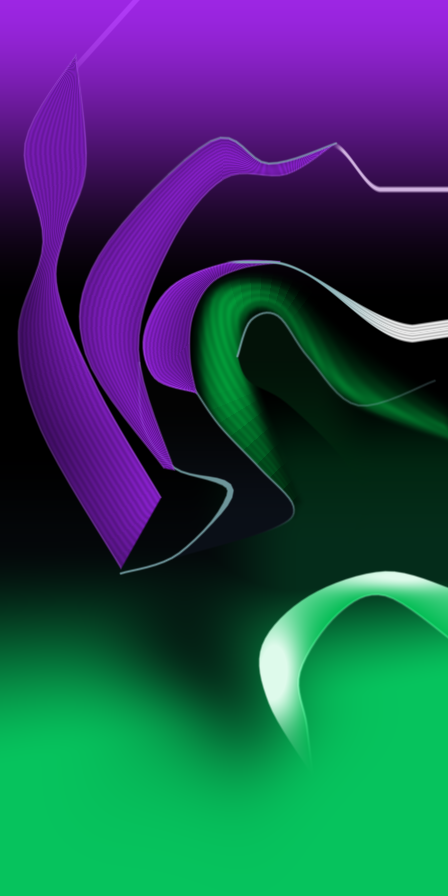
Reproduce this background procedurally as a WebGL 2 fragment shader.

```glsl
#version 300 es
precision highp float;
// Purple silk ribbons and glowing green folds over a violet, black and emerald gradient.
uniform vec2 u_resolution;
out vec4 fragColor;

// inner: signed depth, u: across, t: along, a and b: distance to each edge
struct Ribbon { float inner, u, t, a, b; };

float segment(vec2 p, vec2 a, vec2 b) {
  vec2 d = b - a;
  return length(p - a - d * clamp(dot(p - a, d) / (dot(d, d) + 1e-5), 0., 1.));
}

// Flips sign where a ray to the right meets the segment
float crossing(vec2 p, vec2 a, vec2 b) {
  if ((a.y > p.y) == (b.y > p.y)) return 1.;
  return p.x < a.x + (p.y - a.y) / (b.y - a.y) * (b.x - a.x) ? -1. : 1.;
}

// Cloth between two Catmull-Rom edges; each knot holds both edges
Ribbon ribbon(vec2 p, vec4 k[6]) {
  float a = 1e3, b = 1e3, t = 0.;
  float side = crossing(p, k[0].xy, k[0].zw) * crossing(p, k[5].xy, k[5].zw);
  float caps = min(segment(p, k[0].xy, k[0].zw), segment(p, k[5].xy, k[5].zw));
  vec4 last = k[0];
  for (int i = 0; i < 40; i++) {
    int n = i / 8;
    float s = float(i % 8 + 1) / 8.;
    vec4 e = k[max(n - 1, 0)], f = k[n], g = k[n + 1], h = k[min(n + 2, 5)];
    vec4 q = f + .5 * s * (g - e + s * (2. * e - 5. * f + 4. * g - h + s * (3. * (f - g) + h - e)));
    float d = segment(p, last.xy, q.xy);
    if (d < a) { a = d; t = float(i + 1) / 40.; }
    b = min(b, segment(p, last.zw, q.zw));
    side *= crossing(p, last.xy, q.xy) * crossing(p, last.zw, q.zw);
    last = q;
  }
  return Ribbon(-side * min(caps, min(a, b)), a / (a + b + 1e-4), t, a, b);
}

float cover(Ribbon r) { return smoothstep(-.3, .3, r.inner); }
float line(float d, float w) { return 1. - smoothstep(w - .2, w + .35, d); }
float spot(vec2 p, vec2 center, vec2 size) {
  vec2 d = (p - center) / size;
  return exp(-dot(d, d));
}

// Violet cloth with fine threads and lit hems
vec3 silk(Ribbon r, float light) {
  float thread = sin(r.u * 80. + 3. * sin(r.t * 9.));
  vec3 c = mix(vec3(.2, .04, .32), vec3(.56, .13, .84), min(light, 1.));
  return c * (.95 + .08 * thread) + .14 * line(min(r.a, r.b), .2);
}

void main() {
  vec2 p = gl_FragCoord.xy / u_resolution * vec2(100, 200);
  vec3 emerald = vec3(.01, .74, .33), steel = vec3(.5, .68, .7);

  // Violet sky, black middle, emerald floor with a dark eddy
  vec3 col = vec3(.62, .15, .9) * smoothstep(132., 204., p.y);
  col += vec3(.015, .025, .035) * smoothstep(100., 78., p.y);
  vec2 w = p + 3. * sin(p.yx * .13);
  float ground = smoothstep(80., mix(28., 48., p.x * .01), p.y);
  ground *= 1. - .75 * spot(w, vec2(46, 53), vec2(18, 22));
  float haze = .2 * smoothstep(114., 94., p.y) * smoothstep(42., 68., p.x);
  col += emerald * max(ground, haze);

  // Glowing green bend
  Ribbon bend = ribbon(p, vec4[](vec4(65.5, 85, 67, 88), vec4(46, 108, 57, 113),
    vec4(46, 134, 55, 128), vec4(63, 137.5, 62, 129.5), vec4(80, 125, 76, 112),
    vec4(101, 111, 101, 102)));
  float glow = mix(.4 + .5 * sin(3. * bend.u), bend.u * bend.u, smoothstep(.45, .72, bend.t));
  glow *= smoothstep(-.05, .25, bend.t) * (.94 + .06 * sin(bend.u * 38. + p.y));
  col = mix(col, vec3(.01, .68, .25) * glow, smoothstep(-1.5, 2.5, bend.inner));

  // Dark leaf inside the bend
  Ribbon leaf = ribbon(p, vec4[](vec4(53, 120.5, 53, 120.5), vec4(56, 128.5, 55.5, 115),
    vec4(62, 129.5, 64, 110), vec4(69, 120, 77, 97), vec4(80, 109.5, 83, 85),
    vec4(97, 115, 76, 76)));
  vec3 shade = mix(vec3(0, .16, .06), vec3(.01, .07, .03), smoothstep(92., 122., p.y));
  col = mix(col, shade, cover(leaf) * smoothstep(84., 70., p.x) * smoothstep(76., 94., p.y));
  col = mix(col, steel, line(leaf.a, .15) * mix(.9, .25, leaf.t));

  // Navy tongue with a steel rim
  Ribbon tongue = ribbon(p, vec4[](vec4(31, 119, 43.5, 113), vec4(32, 105, 49, 105),
    vec4(39, 95.5, 58, 95.5), vec4(51.5, 90.5, 65.5, 87), vec4(40, 76.5, 61, 82),
    vec4(27, 72, 41, 76)));
  col = mix(col, mix(vec3(.01), vec3(.04, .06, .09), smoothstep(112., 82., p.y)), cover(tongue));
  float tip = spot(p, vec2(50, 90), vec2(5));
  col = mix(col, steel, line(tongue.a, .15 + .5 * tip) * .85);
  col = mix(col, steel, line(tongue.b, .12) * .7 * smoothstep(80., 90., p.y));

  // Pale fold on the emerald floor
  Ribbon pale = ribbon(p, vec4[](vec4(69, 28, 70, 25), vec4(60, 43, 68.5, 38),
    vec4(58.5, 56, 67, 50), vec4(69, 67, 75.5, 63), vec4(86, 72.5, 86, 67),
    vec4(101, 68.5, 101, 57)));
  float shine = spot(p, vec2(62, 50), vec2(6, 11)) + .75 * spot(p, vec2(88, 71), vec2(15, 3));
  shine = min(shine + .35 * (1. - pale.u), 1.);
  float rise = smoothstep(26., 44., p.y);
  col = mix(col, mix(emerald, vec3(.87, .98, .92), shine), cover(pale) * rise);
  col += .15 * line(pale.b, .15) * rise;

  // Twisting violet ribbon and its veil
  float veil = abs(p.x - 16. - (p.y - 184.) * .9);
  col += .08 * line(veil, .7) * smoothstep(180., 188., p.y);
  Ribbon twist = ribbon(p, vec4[](vec4(17, 188, 17, 188), vec4(5.5, 168, 19.3, 163),
    vec4(9.5, 146, 14.5, 148), vec4(4, 126, 13, 135), vec4(9, 104, 22, 113),
    vec4(27, 73, 36, 89)));
  float low = .15 + .75 * twist.u + .3 * smoothstep(105., 80., p.y);
  col = mix(col, silk(twist, mix(.75, low, smoothstep(150., 130., p.y))), cover(twist) * .92);

  // Long violet wave
  Ribbon wave = ribbon(p, vec4[](vec4(75, 168, 75, 168), vec4(60, 163.5, 64, 161),
    vec4(47, 168.5, 50, 160), vec4(22, 143, 38, 145), vec4(19, 121, 31, 122),
    vec4(36.5, 95.5, 39, 95)));
  col = mix(col, silk(wave, .65 + .3 * sin(wave.u * 3.)), cover(wave) * .88);
  col = mix(col, steel, line(wave.a, .15) * smoothstep(.6, .3, wave.t) * .7);

  // Violet cuff beside the bend
  Ribbon cuff = ribbon(p, vec4[](vec4(62.5, 141.7, 62.5, 141.3), vec4(51, 141.5, 54, 140),
    vec4(38, 136, 47, 136.5), vec4(32, 125, 43, 129), vec4(34.5, 115.5, 42.5, 120),
    vec4(43.5, 112.3, 44, 112)));
  col = mix(col, silk(cuff, 1. - .5 * cuff.u), cover(cuff) * .95);

  // White tails sweeping to the right
  float high = abs(p.y - 157.7 - 10. * smoothstep(85., 74., p.x)) * .7;
  col = mix(col, vec3(.82, .7, .88), line(high, .3) * smoothstep(74., 77., p.x));
  float tail = abs(p.y - 125.5 - 16. * smoothstep(93., 60., p.x) - .15 * max(p.x - 92., 0.));
  float wide = smoothstep(68., 90., p.x);
  vec3 cloth = mix(steel, vec3(.84 + .08 * sin(tail * 9.)), wide);
  col = mix(col, cloth, line(tail, .2 + 1.7 * wide) * smoothstep(50., 54., p.x));

  fragColor = vec4(clamp(col, 0., 1.), 1);
}
```
